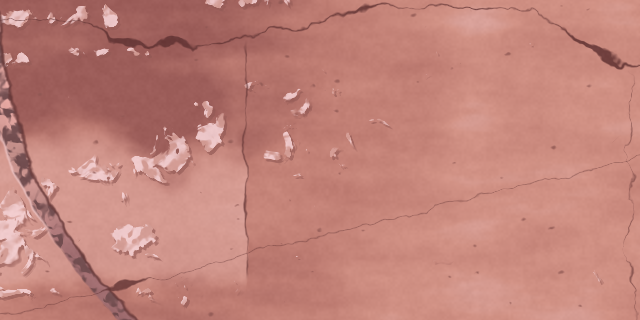
A WebGL 1 fragment shader for this texture:

```glsl
precision highp float;
// Weathered salmon plaster: stained upper left, smooth streaked right side.
// Soft washes set the tone; thresholded warped noise makes pale peeling flakes,
// and noisy curves make the cracks. x runs 0..2 and y 0..1 on a 2:1 canvas.
uniform vec2 u_resolution;

const vec3 LIGHT = vec3(0.85, 0.63, 0.60);
const vec3 PLASTER = vec3(0.82, 0.57, 0.52);
const vec3 DUSK = vec3(0.75, 0.49, 0.45);
const vec3 STAIN = vec3(0.64, 0.39, 0.37);
const vec3 CRACK = vec3(0.38, 0.20, 0.20);
const vec3 MORTAR = vec3(0.53, 0.36, 0.37);
const vec3 FLAKE = vec3(0.95, 0.81, 0.82);
const float SOFT = 0.004;        // edge softness
const float FLAKE_SCALE = 21.0;  // flakes per canvas height
const float SPECK_CELL = 0.085;
const float SPECK_SHARE = 0.16;

float hash(vec2 p) {
  vec3 q = fract(vec3(p.xyx) * 0.1031);
  q += dot(q, q.yzx + 33.33);
  return fract((q.x + q.y) * q.z);
}

float noise(vec2 p) {
  vec2 i = floor(p), f = fract(p);
  f = f * f * (3.0 - 2.0 * f);
  return mix(mix(hash(i), hash(i + vec2(1, 0)), f.x),
             mix(hash(i + vec2(0, 1)), hash(i + vec2(1, 1)), f.x), f.y);
}

float fbm(vec2 p) {
  float sum = 0.0, amp = 0.533;
  for (int i = 0; i < 4; i++) {
    sum += amp * noise(p);
    p = mat2(1.6, 1.2, -1.2, 1.6) * p + 17.3;
    amp *= 0.5;
  }
  return sum;
}

float blob(vec2 p, vec2 center, vec2 radius) {
  vec2 q = (p - center) / radius;
  return exp(-dot(q, q));
}

float stroke(float d, float width) {
  float soft = max(SOFT, 1.0 / u_resolution.y);
  return 1.0 - smoothstep(width - soft, width + soft, abs(d));
}

float below(float a, float b, float x) { return 1.0 - smoothstep(a, b, x); }

// Where the surface peels, 0..1
float peeling(vec2 p) {
  float d = blob(p, vec2(0.43, 0.40 + 0.2 * p.x), vec2(0.25, 0.065));
  d = max(d, blob(p, vec2(0.66, 0.60), vec2(0.06, 0.09)));
  d = max(d, blob(p, vec2(0.41, 0.25), vec2(0.13, 0.055)));
  d = max(d, blob(p, vec2(0.03, 0.24), vec2(0.11, 0.16)));
  d = max(d, 0.9 * blob(p, vec2(0.14, 0.94), vec2(0.24, 0.04)));
  d = max(d, 0.8 * blob(p, vec2(0.30, 0.84), vec2(0.13, 0.035)));
  d = max(d, 0.9 * blob(p, vec2(0.03, 0.81), vec2(0.06, 0.03)));
  d = max(d, 0.55 * blob(p, vec2(0.93, 0.58), vec2(0.17, 0.18)));
  d = max(d, 0.65 * blob(p, vec2(0.80, 1.00), vec2(0.28, 0.04)));
  return max(d, 0.6 * blob(p, vec2(0.60, 0.09), vec2(0.16, 0.03)));
}

float flakeField(vec2 p) {
  vec2 warp = vec2(noise(p * 17.0), noise(p * 17.0 + 40.0)) - 0.5;
  return fbm((p + 0.06 * warp) * FLAKE_SCALE) + 0.5 * peeling(p) - 0.85;
}

float specks(vec2 p) {
  vec2 cell = floor(p / SPECK_CELL);
  float r = hash(cell + 5.0);
  vec2 jitter = 0.2 + 0.6 * vec2(hash(cell + 11.0), hash(cell + 23.0));
  vec2 q = p - (cell + jitter) * SPECK_CELL;
  q += 0.006 * (noise(p * 90.0) - 0.5);
  float size = 0.001 + 0.005 * hash(cell + 31.0);
  return stroke(length(q * vec2(0.8, 1.2)), size) * step(r, SPECK_SHARE);
}

void main() {
  vec2 p = gl_FragCoord.xy / u_resolution.y;
  p.x *= 2.0 * u_resolution.y / u_resolution.x;
  float cloud = fbm(p * 4.0 + 3.0);
  float smear = fbm(vec2(p.x * 3.5, p.y * 15.0) + 9.0);
  float wobble = fbm(p * 13.0 + 50.0) - 0.5;

  // Broad washes of stain and the pale panel left of the seam
  float seam = p.x - 0.77 - 0.035 * wobble;
  float left = below(-0.005, 0.005, seam);
  float wash = below(0.72, 1.18, p.x + 0.3 * (cloud - 0.5))
             * smoothstep(0.42, 0.60, p.y + 0.25 * (cloud - 0.5));
  float shade = 1.9 * wash * (0.65 + 0.7 * cloud);
  shade = max(shade, 0.95 * (1.0 - left) * below(0.78, 1.35, p.x));
  shade = max(shade, 0.9 * below(0.06, 0.17, p.y + 0.2 * wobble) * below(0.8, 1.2, p.x));
  shade += 0.45 * blob(p, vec2(1.2, 0.72), vec2(0.25, 0.28));
  shade += 1.3 * (smear - 0.5) + 0.8 * (cloud - 0.5) + 0.12;
  shade += 0.35 * (noise(vec2(p.x * 6.0, p.y * 0.8)) - 0.5);
  shade -= 0.3 * blob(p, vec2(1.46, 0.5), vec2(0.09, 0.8));
  vec3 color = mix(PLASTER, LIGHT, clamp(-2.0 * shade, 0.0, 1.0));
  color = mix(color, DUSK, clamp(shade, 0.0, 1.0));
  color = mix(color, STAIN, clamp(shade - 1.0, 0.0, 1.25));
  color = mix(color, LIGHT, 0.6 * left * (1.0 - wash) * smoothstep(0.08, 0.18, p.y));

  // Flakes with a shadow on their lower right
  float field = flakeField(p);
  float cover = smoothstep(0.0, 0.06, field);
  float shadow = smoothstep(-0.02, 0.06, flakeField(p + vec2(-0.008, 0.009)));
  float fold = smoothstep(0.25, 0.65, noise(p * 52.0 + 6.0 * wobble));
  color = mix(color, STAIN * 0.9, 0.65 * shadow * (1.0 - cover));
  color = mix(color, mix(LIGHT * 0.98, FLAKE, fold), 0.92 * cover);

  // Wide mortar crack down the left, with pale lips higher up
  float run = (p.x - 0.4 + 0.92 * p.y - 0.49 * p.y * p.y - 0.04 * wobble) * 0.78;
  float girth = 0.022 + 0.012 * wobble;
  vec3 mortar = mix(MORTAR, LIGHT, 0.75 * smoothstep(0.2, 0.45, p.y) * fold);
  color = mix(color, FLAKE, 0.7 * stroke(run + girth, 0.005) * smoothstep(0.2, 0.35, p.y));
  color = mix(color, mortar * (0.85 + 0.5 * cloud * fold), stroke(run, girth));
  color = mix(color, CRACK, 0.75 * stroke(run - girth, 0.004));
  float branch = p.y - 0.11 - 0.25 * (p.x - 0.39) - 0.05 * wobble;
  color = mix(color, CRACK, 0.8 * stroke(branch, 0.012 * blob(p, vec2(0.39, 0.11), vec2(0.05))));

  // Thin cracks: along the top, down the seam and by the right edge
  float ridge = 0.93 - 0.07 * smoothstep(0.25, 0.4, p.x)
    + 0.12 * smoothstep(0.55, 1.3, p.x) - 0.18 * smoothstep(1.62, 1.95, p.x);
  float gape = blob(p, vec2(0.39, 0.86), vec2(0.06)) + blob(p, vec2(0.54, 0.87), vec2(0.05))
    + blob(p, vec2(1.14, 0.92), vec2(0.05)) + blob(p, vec2(1.87, 0.83), vec2(0.09));
  float broken = noise(p * 14.0 + 70.0);
  color = mix(color, CRACK, 0.85 * stroke(p.y - ridge - 0.07 * wobble, 0.003 * broken + 0.011 * gape));
  float seamSpan = smoothstep(0.12, 0.17, p.y) * below(0.82, 0.88, p.y);
  color = mix(color, CRACK, 0.75 * seamSpan * stroke(seam, 0.006 * broken - 0.001));
  float edge = p.x - 1.97 - 0.09 * wobble;
  color = mix(color, CRACK, 0.6 * below(0.7, 0.8, p.y) * stroke(edge, 0.007 * broken - 0.002));

  // Pits and fine grain
  color = mix(color, STAIN * 0.85, 0.7 * specks(p));
  color += 0.018 * (noise(p * 130.0) - 0.5) + 0.02 * (noise(p * 45.0) - 0.5);
  gl_FragColor = vec4(color, 1.0);
}
```
